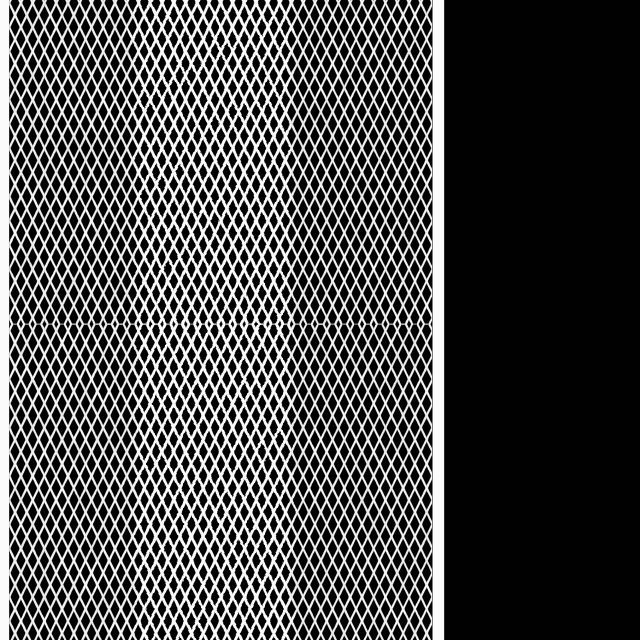
Reproduce this pattern procedurally as a three.js fragment shader.

```glsl
// A tall diamond wire mesh between two white bars, with a black field at right.
// Two families of slanted lines are blended where they cross; the rows mirror
// at a seam, and a central band has thicker, rougher wire than its neighbours.
varying vec2 vUv;

const vec3 BLACK = vec3(0.005);
const vec3 WHITE = vec3(0.985);

const float MESH_LEFT = 0.0143;
const float MESH_RIGHT = 0.6758;
const float BAR_RIGHT = 0.694;
const float COLUMNS = 36.0;
const float CELL_HEIGHT = 0.0378;
const float SEAM_Y = 0.4935;
const float SEAM_OFFSET = 0.0104;
const float EDGE = 0.0011;

float hash(vec2 p) {
  return fract(sin(dot(p, vec2(127.1, 311.7))) * 43758.5453);
}

float noise(vec2 p) {
  vec2 i = floor(p);
  vec2 f = fract(p);
  f = f * f * (3.0 - 2.0 * f);
  float low = mix(hash(i), hash(i + vec2(1.0, 0.0)), f.x);
  float high = mix(hash(i + vec2(0.0, 1.0)), hash(i + vec2(1.0, 1.0)), f.x);
  return mix(low, high, f.y);
}

float smoothMin(float a, float b, float k) {
  float h = max(k - abs(a - b), 0.0) / k;
  return min(a, b) - 0.25 * h * h * k;
}

// Soft mask of everything below the limit
float below(float value, float limit, float soft) {
  return 1.0 - smoothstep(limit - soft, limit + soft, value);
}

// Soft mask of the range from start to end
float band(float value, float start, float end, float soft) {
  return smoothstep(start - soft, start + soft, value) * below(value, end, soft);
}

float toNearestLine(float u) {
  return abs(u - floor(u + 0.5));
}

// Distance to the nearest wire; wires cross at whole and half cells
float meshDistance(vec2 p, vec2 cell) {
  vec2 q = p / cell;
  float spacing = cell.x * cell.y / length(cell);
  float rising = toNearestLine(q.x - q.y) * spacing;
  float falling = toNearestLine(q.x + q.y) * spacing;
  return smoothMin(rising, falling, 0.0016);
}

// Short caps that close the cut cells along the seam
float seamCaps(vec2 p, float cellWidth) {
  float column = p.x / cellWidth;
  float across = below(abs(fract(column) - 0.5), 0.25, 0.08);
  float strength = mix(0.45, 0.95, hash(vec2(floor(column), 7.0)));
  return across * below(abs(p.y), 0.0011, EDGE) * strength;
}

float wireMesh(vec2 uv, vec2 cell) {
  vec2 p = vec2(uv.x - MESH_LEFT, uv.y - SEAM_Y);
  float center = band(uv.x, 0.21, 0.455, 0.012);
  float right = smoothstep(0.44, 0.47, uv.x);

  // Roughness steps row by row in the central band
  float jitter = hash(floor(uv * vec2(70.0, 256.0))) - 0.5;
  float wobble = jitter * mix(0.0003, 0.0013, center);
  vec2 folded = vec2(p.x + wobble, abs(p.y) - SEAM_OFFSET);

  float halfWidth = mix(0.00170, 0.00215, center) - 0.0001 * right;
  halfWidth += (noise(uv * 90.0) - 0.5) * 0.0004;
  float wire = below(meshDistance(folded, cell), halfWidth, EDGE);
  wire *= mix(0.93, 1.0, max(center, noise(uv * 60.0)));
  return max(wire, seamCaps(p, cell.x));
}

void main() {
  vec2 cell = vec2((MESH_RIGHT - MESH_LEFT) / COLUMNS, CELL_HEIGHT);
  float mesh = wireMesh(vUv, cell) * band(vUv.x, MESH_LEFT, MESH_RIGHT, EDGE);

  // Bars on both sides of the mesh
  float leftBar = below(vUv.x, MESH_LEFT, EDGE);
  float rightBar = band(vUv.x, MESH_RIGHT, BAR_RIGHT, EDGE);
  float light = max(mesh, max(leftBar, rightBar));

  gl_FragColor = vec4(mix(BLACK, WHITE, light), 1.0);
}
```
